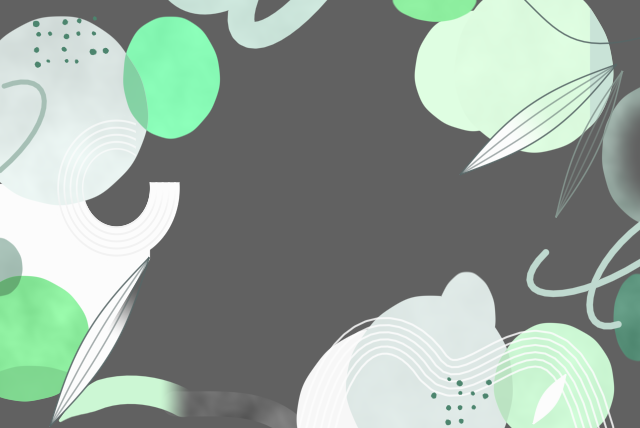
Give the GLSL for this background, as a Shadertoy shader.

```glsl
// Watercolour blobs, striped arches, brush strokes and leaves around a grey
// field: distance functions painted back to front, with layered sines for
// the washes and jittered cells for the flecks.

const vec2 CANVAS = vec2(7.68, 5.12);  // working units, y down
const vec3 GREY = vec3(.38), WHITE = vec3(.99), MIST = vec3(.87, .91, .9),
    PALE = vec3(.865, .985, .875), MINT = vec3(.53, .98, .71),
    LEAF = vec3(.55, .93, .62), SAGE = vec3(.75, .85, .81),
    LIME = vec3(.8, .97, .83), PINE = vec3(.3, .52, .43), INK = vec3(.34, .4, .4);
const float LINE = .009, GAP = .085, WOBBLE = .012, WASH = .035;

vec2 p;         // current point
vec3 col;       // paint so far
float soft, n;  // edge width, wash tint

float wash(vec2 q) {
    float sum = 0., amp = .5;
    for (int i = 0; i < 4; i++) {
        q = mat2(.8, .6, -.6, .8) * q * 1.8 + 1.7;
        sum += amp * sin(q.x + 1.5 * sin(q.y)) * cos(q.y - sin(q.x));
        amp *= .6;
    }
    return sum;
}

// Wobbly ellipse
float blob(float x, float y, float rx, float ry) {
    vec2 q = (p - vec2(x, y)) / vec2(rx, ry);
    float a = atan(q.y, q.x);
    float edge = sin(3. * a + x) + .6 * sin(5. * a + y) + .3 * sin(13. * a);
    return (length(q) - 1. - WOBBLE * edge) * min(rx, ry);
}

// Distance to a cubic curve: start and handle, handle and end
float curve(vec4 a, vec4 b) {
    float best = 9.;
    vec2 last = a.xy;
    for (int i = 1; i <= 16; i++) {
        float t = float(i) / 16., s = 1. - t;
        vec2 next = s*s*(s*a.xy + 3.*t*a.zw) + t*t*(3.*s*b.xy + t*b.zw);
        vec2 e = next - last, w = p - last;
        best = min(best, length(w - e * clamp(dot(w, e) / dot(e, e), 0., 1.)));
        last = next;
    }
    return best;
}

void paint(vec3 tint, float d, float alpha) {
    col = mix(col, tint, alpha * smoothstep(soft, -soft, d));
}

// Leaf from base to tip, its fill fading along the way
void leaf(vec4 ends, float w, vec3 ink, float fade) {
    vec2 axis = ends.zw - ends.xy, q = p - ends.xy;
    float len = length(axis), u = dot(q, axis) / (len * len);
    float v = (axis.x * q.y - axis.y * q.x) / len;
    float h = w * sin(3.1416 * clamp(u, 0., 1.));
    float cap = max(-u, u - 1.) * len;
    paint(WHITE, max(abs(v) - h, cap), smoothstep(fade, fade - .3, u));
    for (float k = -1.; k < 1.1; k += .6667)
        paint(ink, max(abs(v - k * h) - LINE, cap), .5 + .4 * k * k);
}

// One chip per jittered cell, inside an oval
void flecks(vec4 oval, vec3 tint, float size) {
    vec2 cell = floor(p / size);
    vec2 h = fract(sin(cell * mat2(127.1, 311.7, 269.5, 183.3)) * 43758.5);
    vec2 q = p / size - cell - .5 - (h - .5) * .45;
    float d = length(q) - .12 - .13 * h.y + .05 * wash(p * 14.);
    float r = length(((cell + .5) * size - oval.xy) / oval.zw);
    paint(tint, d * size, step(r, 1.) * step(.25, h.x));
}

float stripes(float d) { return (abs(fract(d / GAP) - .5) - .14) * GAP; }

void leftSide() {
    // White ground and arch around an open centre
    float ring = length((p - vec2(1.4, 2.25)) * vec2(1.15, 1));
    float ground = max(p.x - 1.8 + .6 * max(p.y - 3.1, 0.), max(2.2 - p.y, p.y - 4.65));
    paint(WHITE, max(ground, .46 - ring), 1.);
    float band = max(abs(ring - .665) - .205, min(p.x - 1.63, 2.18 - p.y));
    paint(WHITE, max(band, max(2.18 - p.y, 1.05 - p.x)), 1.);
    // Mint blob under a misty disc
    float mint = blob(2.05, .92, .58, .73), disc = blob(.71, 1.33, 1.05, 1.13);
    paint(MINT + n, mint, 1.);
    paint(MIST + mix(-.03, .05, smoothstep(.6, 2.3, p.y)) + n, disc, 1.);
    paint(MINT * .82, max(disc, mint), .8);
    flecks(vec4(.83, .5, .58, .4), PINE, .17);
    paint(SAGE - .1, curve(vec4(.05, 1.03, .65, .8), vec4(.75, 1.4, 0, 2.04)) - .03, 1.);
    paint(WHITE - .06 * smoothstep(2.2, 2.6, p.y), max(stripes(ring), band), .7);
    // Green disc beside a stone
    float green = blob(.32, 4.06, .76, .75), stone = blob(-.02, 3.2, .29, .35);
    paint(SAGE - .1 + n, stone, 1.);
    paint(LEAF + 2. * n, green, 1.);
    paint(LEAF * .88, max(green, blob(.4, 4.8, .75, .42)), .8);
    paint(LEAF * .7, max(green, stone), .9);
    // Ribbon turning from green to smoke
    float smoke = curve(vec4(2.1, 4.83, 2.5, 4.85), vec4(3.1, 4.75, 3.5, 5.1));
    float ribbon = curve(vec4(.72, 5.03, 1.2, 4.5), vec4(1.9, 4.65, 2.2, 4.82));
    paint(GREY + .05 + 4. * n, smoke - .15, .9);
    paint(LIME, ribbon - .17 * smoothstep(.6, 1.2, p.x), smoothstep(2.3, 1.9, p.x));
    leaf(vec4(.6, 5.1, 1.79, 3.08), .18, INK, .85);
}

void topAndRight() {
    // Sage strokes, pale discs and a green cap
    float loop = curve(vec4(2.95, -.05, 2.72, .58), vec4(3.2, .6, 3.82, -.12)) - .16;
    float arc = curve(vec4(2.08, -.08, 2.3, .14), vec4(2.6, .1, 2.9, -.05)) - .1;
    paint(SAGE + .04 + n, min(loop, arc), 1.);
    float disc = blob(6.4, .8, .95, 1.03);
    paint(PALE + .01, blob(5.66, .85, .68, .72), 1.);
    paint(PALE + .5 * n, disc, 1.);
    paint(SAGE + .03, max(disc, 7.08 - p.x), .9);
    paint(LEAF + n, blob(5.22, -.02, .5, .28), 1.);
    // Smoky disc, stem and leaves
    float smoke = blob(8., 1.85, .79, .88);
    paint(SAGE - .1 + 4. * n, smoke, .75 * smoothstep(-.45, 0., smoke));
    paint(INK, curve(vec4(6.28, -.02, 6.7, .4), vec4(6.9, .65, 7.7, .45)) - LINE, .9);
    leaf(vec4(5.52, 2.09, 7.4, .77), .2, INK, .6);
    leaf(vec4(6.67, 2.6, 7.47, .85), .12, SAGE * .7, 0.);
    // Pine blob and curls
    paint(PINE + .07 + 2. * n, blob(7.67, 3.8, .31, .52), 1.);
    float hook = curve(vec4(6.55, 3.02, 6, 3.55), vec4(6.7, 3.75, 7.7, 3.13));
    float curl = curve(vec4(7.7, 2.68, 6.95, 3.25), vec4(6.9, 4.05, 7.42, 3.88));
    paint(SAGE, min(hook, curl) - .04, 1.);
}

void bottomRight() {
    // White arch, misty hill and green disc
    paint(WHITE - .02, blob(4.62, 4.98, 1.04, 1.06), 1.);
    float hill = min(blob(5.17, 4.6, 1., 1.06), blob(5.6, 3.8, .35, .54));
    float green = blob(6.65, 4.6, .72, .73);
    paint(MIST + .5 * n, hill, 1.);
    paint(LIME + n, green, 1.);
    paint(LIME * .9, max(green, hill), .8);
    // Wave of parallel stripes
    float rise = curve(vec4(3.8, 5.15, 4.1, 3.8), vec4(4.8, 3.8, 5.2, 4.4));
    float fall = curve(vec4(5.2, 4.4, 5.7, 5), vec4(6.6, 3.1, 7.15, 5.15));
    float wave = min(rise, fall);
    paint(WHITE, max(stripes(wave), wave - .25), .85);
    flecks(vec4(5.55, 4.78, .36, .38), PINE, .16);
    leaf(vec4(6.4, 5.07, 6.79, 4.48), .09, WHITE, 2.);
}

void mainImage(out vec4 fragColor, in vec2 fragCoord) {
    p = fragCoord / iResolution.xy * CANVAS;
    p.y = CANVAS.y - p.y;
    soft = .75 * CANVAS.y / iResolution.y;
    n = WASH * wash(p * 1.6);
    col = GREY;
    leftSide();
    topAndRight();
    bottomRight();
    fragColor = vec4(clamp(col, 0., 1.), 1);
}
```
